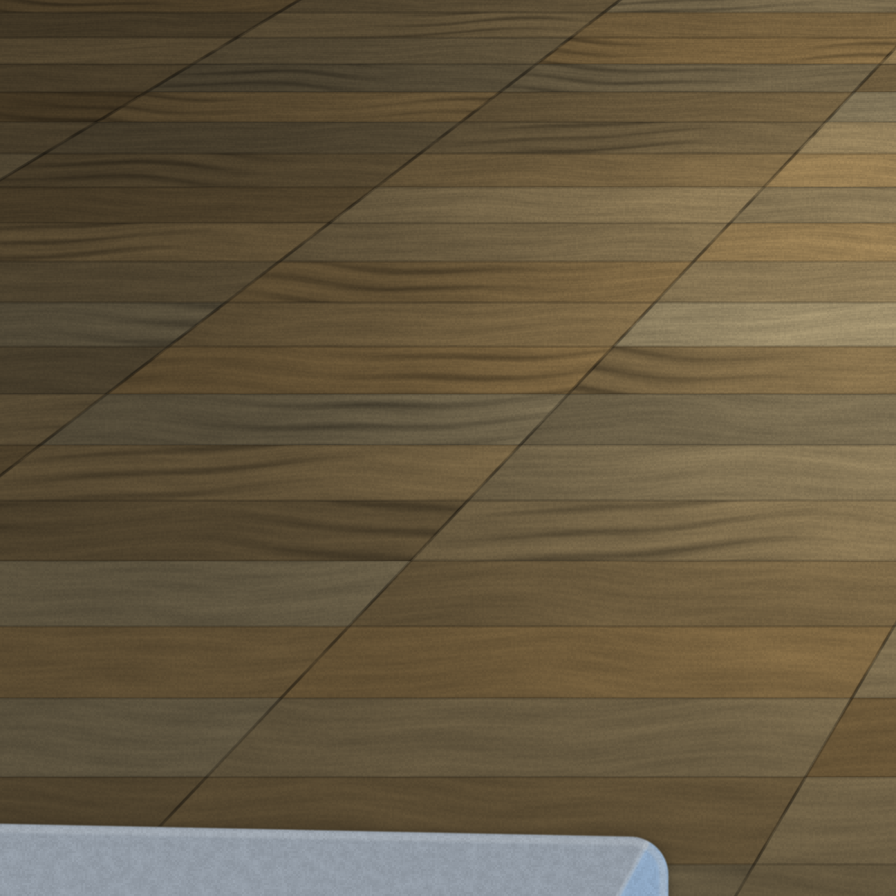
Write a WebGL 2 fragment shader that draws this texture.

```glsl
#version 300 es
precision highp float;
// Plank floor in perspective, lit from the right, with a pale padded block in
// the lower left. Points are projected to plank space (column, row); each plank
// gets a hashed tone, stretched cellular grain and bands of layered sines.

uniform vec2 u_resolution;
out vec4 outColor;

// Perspective and plank layout, canvas units
const vec2 VANISH = vec2(1.995, 2.0);
const float ROW_SCALE = 37.72;
const float ROW_SHIFT = 0.2;
const float COL_START = 0.587;
const float COL_STEP = 0.358;
const float JOINT_WIDTH = 0.0016;
const float ROW_SEAM_WIDTH = 0.0013;

// Wood and light
const vec3 WOOD_WARM = vec3(0.375, 0.305, 0.195);
const vec3 WOOD_GREY = vec3(0.355, 0.320, 0.243);
const float TONE_RANGE = 0.26;
const float FIGURED_SHARE = 0.3;
const vec2 LIGHT_POS = vec2(1.05, 0.66);
const vec2 LIGHT_FALLOFF = vec2(1.75, 2.2);
const float AMBIENT = 0.73;
const float LIGHT_GAIN = 0.80;

// Padded block
const vec3 BLOCK_TOP = vec3(0.575, 0.610, 0.650);
const vec3 BLOCK_SIDE = vec3(0.56, 0.66, 0.77);
const vec3 BLOCK_RIM = vec3(0.69, 0.72, 0.75);
const float BLOCK_RIGHT = 0.746;
const float BLOCK_HEIGHT = 0.0807;
const float BLOCK_TILT = 0.0204;
const float BLOCK_RADIUS = 0.042;

const int SAMPLES = 2;

float hash(vec2 p) {
  vec3 q = fract(p.xyx * vec3(0.1031, 0.1030, 0.0973));
  q += dot(q, q.yzx + 33.33);
  return fract((q.x + q.y) * q.z);
}

// Distance to the nearest scattered point
float cellular(vec2 p) {
  vec2 cell = floor(p);
  float nearest = 2.0;
  for (int j = -1; j <= 1; j++) {
    for (int i = -1; i <= 1; i++) {
      vec2 c = cell + vec2(i, j);
      vec2 point = c + vec2(hash(c), hash(c + 57.3));
      nearest = min(nearest, length(p - point));
    }
  }
  return nearest;
}

// Soft line of a given half width
float line(float dist, float halfWidth) {
  return 1.0 - smoothstep(0.4 * halfWidth, 1.6 * halfWidth, abs(dist));
}

// Brightness factor of the wood grain inside one plank
float grain(vec2 plank, vec2 local) {
  float seed = hash(plank + 11.7) * 40.0;
  float wave = 0.10 * sin(local.x * 5.0 + seed) + 0.05 * sin(local.x * 13.0 + seed * 2.0);
  vec2 g = vec2(local.x, local.y + wave) + seed;
  float broad = cellular(g * vec2(3.0, 5.0)) - 0.45;
  float fine = cellular(g * vec2(9.0, 17.0)) - 0.45;

  // Dark figure bands on some of the planks
  float bands = sin((local.y + wave) * 15.0 + 1.8 * sin(local.x * 4.0 + seed));
  float figured = step(hash(plank + 29.1), FIGURED_SHARE);
  float patchy = 0.5 + 0.5 * sin(local.x * 6.0 + seed * 3.0);
  float figure = figured * patchy * pow(0.5 + 0.5 * bands, 3.0);
  return 1.0 + 0.13 * broad + 0.08 * fine - 0.24 * figure;
}

vec3 floorColor(vec2 p) {
  // Project to columns along the planks and rows across them
  float depth = VANISH.y - p.y;
  float slope = (VANISH.x - p.x) / depth;
  vec2 uv = vec2((slope - COL_START) / COL_STEP, ROW_SCALE / depth - ROW_SHIFT);
  vec2 plank = floor(uv);
  vec2 local = uv - plank;

  float tone = 1.0 + TONE_RANGE * (hash(plank + 3.1) - 0.5);
  vec3 wood = mix(WOOD_WARM, WOOD_GREY, hash(plank + 71.9));
  wood *= tone * grain(plank, local);

  // Joints and row seams, measured back in canvas units, unevenly worn
  vec2 edge = 0.5 - abs(local - 0.5);
  float jointDist = edge.x * COL_STEP * depth / sqrt(1.0 + slope * slope);
  float seamDist = edge.y * depth * depth / ROW_SCALE;
  float wear = 0.75 + 0.25 * sin(uv.y * 7.0 + 2.0 * sin(uv.y * 2.3));
  wood *= 1.0 - 0.42 * wear * line(jointDist, JOINT_WIDTH);
  wood *= 1.0 - 0.16 * line(seamDist, ROW_SEAM_WIDTH);

  // Pool of light and a slight lift towards the viewer
  vec2 d = (p - LIGHT_POS) * LIGHT_FALLOFF;
  float light = AMBIENT + LIGHT_GAIN * exp(-dot(d, d)) + 0.2 * (1.0 - p.y);
  return wood * light;
}

// Lays the rounded block over the floor colour
vec3 addBlock(vec3 base, vec2 p) {
  vec2 e = p - vec2(BLOCK_RIGHT, BLOCK_HEIGHT - BLOCK_TILT * p.x) + BLOCK_RADIUS;
  float dist = min(max(e.x, e.y), 0.0) + length(max(e, 0.0)) - BLOCK_RADIUS;
  float fold = p.x - 0.690 - 0.545 * p.y;
  vec3 body = mix(BLOCK_TOP, BLOCK_SIDE, smoothstep(-0.003, 0.003, fold));
  body *= 0.97 + 0.06 * cellular(p * 70.0);
  body = mix(body, BLOCK_RIM, 0.5 * line(fold, 0.003) + 0.45 * line(dist + 0.006, 0.004));
  base *= 1.0 - 0.2 * exp(-max(dist, 0.0) * 180.0);
  return mix(base, body, 1.0 - smoothstep(-0.0015, 0.0015, dist));
}

void main() {
  vec3 color = vec3(0.0);
  for (int j = 0; j < SAMPLES; j++) {
    for (int i = 0; i < SAMPLES; i++) {
      vec2 jitter = (vec2(i, j) + 0.5) / float(SAMPLES) - 0.5;
      vec2 p = (gl_FragCoord.xy + jitter) / u_resolution;
      color += addBlock(floorColor(p), p);
    }
  }
  color /= float(SAMPLES * SAMPLES);
  // Fine surface speckle
  color *= 0.97 + 0.06 * hash(floor(gl_FragCoord.xy / u_resolution * 400.0));
  outColor = vec4(color, 1.0);
}
```
